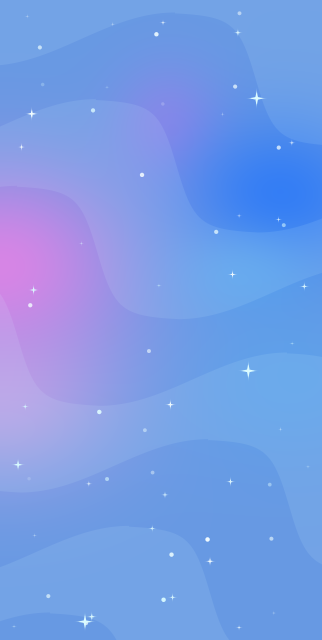
A Shadertoy shader for this background:

```glsl
// Dreamy blue and pink gradient sky with stacked waves, sparkles and dots.

const float HEIGHT = 768.0;                // design units along the canvas height
const vec2 WAVE_PERIOD = vec2(420.0, 96.0); // each repeat also drifts downward
const vec2 WAVE_STEP = vec2(-95.0, 104.0);  // offset from one wave to the next
const vec2 FIRST_CREST = vec2(210.0, 16.0);

const vec3 BASE_BLUE = vec3(0.405, 0.60, 0.89);
const vec3 DEEP_BLUE = vec3(0.20, 0.49, 0.96);
const vec3 SKY_CYAN = vec3(0.35, 0.65, 0.93);
const vec3 VIOLET = vec3(0.55, 0.53, 0.91);
const vec3 PINK = vec3(0.84, 0.52, 0.90);
const vec3 LILAC = vec3(0.75, 0.65, 0.90);
const vec3 BAND_TINT = vec3(0.85, 1.0, 1.0);
const vec3 ICE = vec3(0.72, 0.97, 1.0);

vec3 hash32(vec2 p) {
    vec3 q = fract(vec3(p.xyx) * vec3(0.1031, 0.1030, 0.0973));
    q += dot(q, q.yxz + 33.33);
    return fract((q.xxy + q.yzz) * q.zyx);
}

vec3 addGlow(vec3 base, vec3 glow, vec2 p, vec2 center, vec2 radius, float strength) {
    vec2 d = (p - center) / radius;
    return mix(base, glow, strength * exp(-dot(d, d)));
}

// Steep fall from the crest, then a gentle rise to the next one.
float waveHeight(float x, vec2 crest) {
    float t = x - crest.x;
    float k = floor(t / WAVE_PERIOD.x);
    t -= k * WAVE_PERIOD.x;
    float s = (t - 97.0) / 97.0;
    float fall = 79.5 + 79.5 * 1.03 * s / sqrt(s * s + 0.0625);
    float rise = 127.0 + 32.0 * cos(3.14159 * (t - 194.0) / 226.0);
    return crest.y + k * WAVE_PERIOD.y + (t < 194.0 ? fall : rise);
}

float belowWave(vec2 p, vec2 crest, float px) {
    float y = waveHeight(p.x, crest);
    float slope = waveHeight(p.x + 0.5, crest) - waveHeight(p.x - 0.5, crest);
    float d = (p.y - y) / sqrt(1.0 + slope * slope);
    return clamp(0.5 + d / px, 0.0, 1.0);
}

// Alternating pale and plain bands.
float bandMask(vec2 p, float px) {
    float pale = 1.0;
    for (int i = 0; i < 7; i++) {
        vec2 crest = FIRST_CREST + float(i) * WAVE_STEP;
        pale = mix(pale, float(i % 2), belowWave(p, crest, px));
    }
    return pale;
}

float arm(float along, float across, float radius, float px) {
    float taper = max(1.0 - along / radius, 0.0);
    float width = 0.14 * radius * taper * taper;
    return clamp(0.5 + (width - across) / px, 0.0, 1.0) * min(1.0, 2.0 * width / px);
}

float sparkle(vec2 d, float radius, float px) {
    d = abs(d);
    return max(arm(d.x, d.y, radius, px), arm(d.y, d.x, radius, px));
}

float disc(vec2 d, float radius, float px) {
    return clamp(0.5 + (radius - length(d)) / px, 0.0, 1.0);
}

// One jittered sparkle or dot for some of the grid cells.
vec3 scatter(vec3 color, vec2 p, float px, float cellSize, float seed, bool isStar) {
    vec2 cell = floor(p / cellSize);
    vec3 place = hash32(cell + seed);
    vec3 look = hash32(cell + seed + 57.0);
    vec2 d = p - (cell + 0.2 + 0.6 * place.xy) * cellSize;
    float size = pow(look.x, 3.0);
    float shape = isStar ? sparkle(d, mix(4.0, 10.0, size), px)
                         : disc(d, mix(2.0, 2.7, look.x), px);
    float opacity = isStar ? mix(0.55, 1.0, look.x) : mix(0.15, 1.0, look.x);
    float present = step(place.z, isStar ? 0.6 : 0.42);
    return mix(color, mix(vec3(1.0), ICE, 0.6 * look.y), shape * opacity * present);
}

void mainImage(out vec4 fragColor, in vec2 fragCoord) {
    float px = HEIGHT / iResolution.y;
    vec2 p = vec2(fragCoord.x, iResolution.y - fragCoord.y) * px; // y runs down

    // Soft colour clouds
    vec3 color = BASE_BLUE;
    color = addGlow(color, SKY_CYAN, p, vec2(345, 455), vec2(150, 100), 0.6);
    color = addGlow(color, LILAC, p, vec2(0, 475), vec2(145, 110), 0.85);
    color = addGlow(color, VIOLET, p, vec2(203, 150), vec2(65, 70), 0.9);
    color = addGlow(color, DEEP_BLUE, p, vec2(335, 235), vec2(115, 92), 1.0);
    color = addGlow(color, SKY_CYAN, p, vec2(285, 330), vec2(90, 50), 0.75);
    color = addGlow(color, PINK, p, vec2(0, 320), vec2(148, 118), 1.0);

    // Waves
    color = mix(color, BAND_TINT, 0.1 * bandMask(p, px));

    // Scattered sparkles and dots
    color = scatter(color, p, px, 77.0, 11.0, true);
    color = scatter(color, p, px, 77.0, 83.0, false);

    // Large sparkles along an arc
    for (int i = 0; i < 3; i++) {
        float k = float(i);
        vec2 center = vec2(308.0 + k * (83.0 - 93.0 * k), 118.0 + k * (340.0 - 13.0 * k));
        color = mix(color, mix(vec3(1.0), ICE, 0.5), sparkle(p - center, 14.0, px));
    }
    fragColor = vec4(color, 1.0);
}
```
